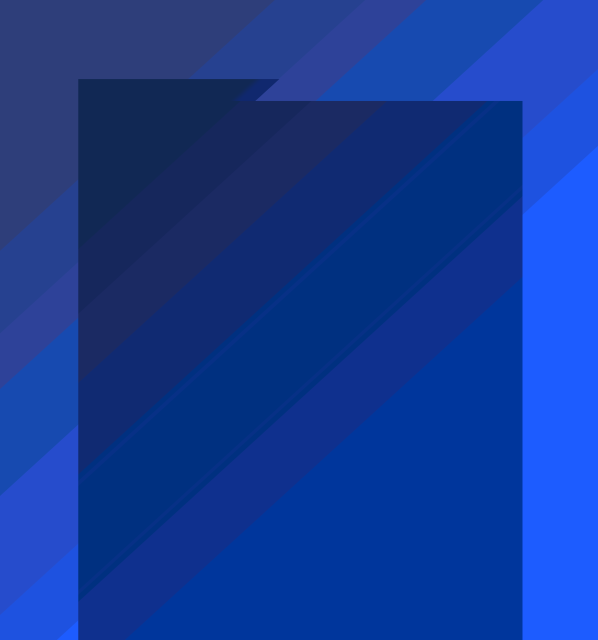
Give the GLSL for this background, as a Shadertoy shader.

```glsl
// Blue diagonal bands behind a darker panel with a notched top edge.
// Both layers step through their own colours along one slanted coordinate;
// the panel is masked with soft edges and carries a few faint streaks.

#define SLOPE 0.913
#define PANEL_LEFT 0.1224
#define PANEL_RIGHT 0.8164
#define PANEL_TOP 0.8424
#define TAB_TOP 0.8763
#define TAB_END 0.522
#define STREAK_STRENGTH 0.45

const int BANDS = 7;

// Where each band ends, measured from the upper left corner
const float backEnds[6] = float[6](0.392, 0.521, 0.608, 0.775, 0.961, 1.081);
const float panelEnds[6] = float[6](0.501, 0.602, 0.710, 0.853, 1.052, 1.178);

const vec3 backColors[7] = vec3[7](
    vec3(0.180, 0.243, 0.480), vec3(0.149, 0.255, 0.565),
    vec3(0.180, 0.260, 0.600), vec3(0.090, 0.290, 0.690),
    vec3(0.149, 0.300, 0.800), vec3(0.118, 0.322, 0.878),
    vec3(0.115, 0.360, 1.000));

const vec3 panelColors[7] = vec3[7](
    vec3(0.068, 0.157, 0.330), vec3(0.085, 0.152, 0.362),
    vec3(0.107, 0.163, 0.390), vec3(0.063, 0.165, 0.447),
    vec3(0.000, 0.188, 0.502), vec3(0.060, 0.188, 0.555),
    vec3(0.000, 0.212, 0.612));

const vec3 tabTint = vec3(0.063, 0.155, 0.430);

// Soft step from 0 to 1 across an edge
float rise(float edge, float x, float blur) {
    return smoothstep(edge - blur, edge + blur, x);
}

// Soft strip between two edges
float strip(float from, float to, float x, float blur) {
    return rise(from, x, blur) * (1.0 - rise(to, x, blur));
}

vec3 bandColor(float t, float ends[6], vec3 colors[7], float blur) {
    vec3 color = colors[0];
    for (int i = 1; i < BANDS; i++)
        color = mix(color, colors[i], rise(ends[i - 1], t, blur));
    return color;
}

void mainImage(out vec4 fragColor, in vec2 fragCoord) {
    vec2 p = fragCoord / iResolution.y;
    float pixel = 1.0 / iResolution.y;
    float edgeBlur = 0.5 * pixel;
    float bandBlur = 0.9 * pixel;
    float diagonal = 1.0 - p.y + SLOPE * p.x;

    // Background bands
    vec3 color = bandColor(diagonal, backEnds, backColors, bandBlur);

    // Panel bands, with thin streaks beside two of the edges
    vec3 panel = bandColor(diagonal, panelEnds, panelColors, bandBlur);
    float streaks = strip(0.863, 0.871, diagonal, bandBlur)
                  + strip(1.034, 1.041, diagonal, bandBlur);
    panel = mix(panel, panelColors[5], STREAK_STRENGTH * streaks);

    // Blue tip of the raised tab
    float tip = rise(0.492, diagonal, 0.008) * rise(PANEL_TOP, p.y, edgeBlur);
    panel = mix(panel, tabTint, tip);

    // Panel outline: a rectangle plus the tab cut along the diagonal
    float body = 1.0 - rise(PANEL_TOP, p.y, edgeBlur);
    float tab = (1.0 - rise(TAB_TOP, p.y, edgeBlur))
              * (1.0 - rise(TAB_END, diagonal, bandBlur));
    float mask = max(body, tab) * strip(PANEL_LEFT, PANEL_RIGHT, p.x, edgeBlur);

    fragColor = vec4(mix(color, panel, mask), 1.0);
}
```
